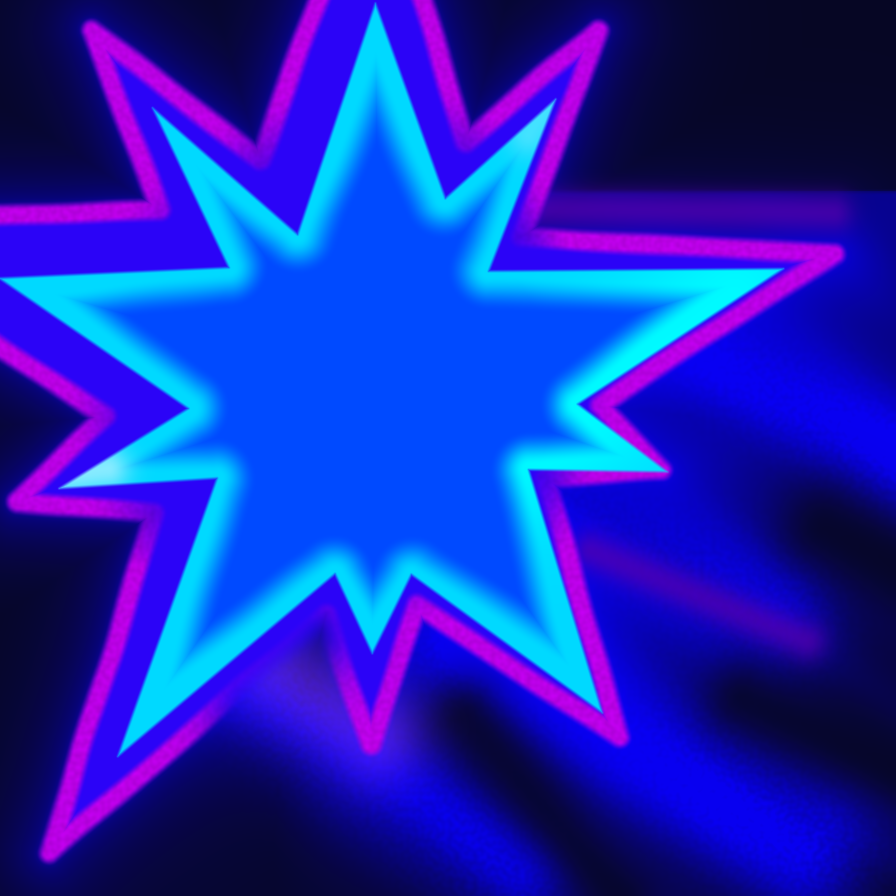
Give the GLSL for this background, as a WebGL 1 fragment shader.

```glsl
precision highp float;
// A glowing ten-spiked cyan star inside a loose magenta outline, over soft
// blue beams on navy. Both stars are polygon distance fields whose corners
// come from harmonics of the angle; beams are soft capsules with noise.
#define CENTER vec2(0.419, 0.564)
#define SPIKE_HALF_ANGLE 0.205
#define STROKE_WIDTH 0.0105
#define RIM_START 0.006
#define RIM_END 0.046
#define HALO_REACH 0.045
#define GRAIN 0.10
#define NAVY vec3(0.025, 0.025, 0.14)
#define BLUE vec3(0.03, 0.0, 0.96)
#define VIOLET vec3(0.17, 0.01, 0.97)
#define MAGENTA vec3(0.76, 0.0, 0.90)
#define CYAN vec3(0.0, 0.85, 1.0)

uniform vec2 u_resolution;

// Gradient noise, about -0.7 to 0.7
vec2 hashGradient(vec2 cell) {
  float h = fract(sin(dot(cell, vec2(127.1, 311.7))) * 43758.5);
  return vec2(cos(6.2832 * h), sin(6.2832 * h));
}

float gradientNoise(vec2 p) {
  vec2 i = floor(p), f = fract(p), e = vec2(0.0, 1.0);
  vec2 u = f * f * f * (f * (f * 6.0 - 15.0) + 10.0);
  float low = mix(dot(hashGradient(i), f), dot(hashGradient(i + e.yx), f - e.yx), u.x);
  float high = mix(dot(hashGradient(i + e), f - e), dot(hashGradient(i + 1.0), f - 1.0), u.x);
  return mix(low, high, u.y);
}

// Corners run clockwise: long tip, notch, short tip, notch; grow widens them
vec2 starCorner(float index, float grow) {
  float side = 2.0 - mod(index, 4.0);
  float a = 1.5708 - 1.25664 * floor(index / 4.0), r;
  if (side > 1.5) {
    r = 0.457 - 0.018 * sin(a) + 0.032 * cos(2.0 * a - 1.36);
    r += grow * (0.124 + 0.098 * cos(a - 2.6));
    a -= 0.025 * cos(a);
  } else {
    a -= 0.62832;
    a += 0.026 + 0.038 * sin(a) + 0.03 * cos(a) + side * SPIKE_HALF_ANGLE;
    if (abs(side) < 0.5) {
      r = 0.356 + 0.049 * sin(a) - 0.017 * cos(a) + 0.014 * cos(2.0 * a);
      r += grow * (0.068 - 0.05 * cos(2.0 * a) + 0.033 * cos(a - 2.6));
    } else {
      r = 0.207 + side * (0.009 + 0.0143 * cos(a - 0.7));
      r += grow * (0.06 + 0.04 * cos(a - 2.6));
    }
  }
  return r * vec2(cos(a), sin(a));
}

// Signed distance to the star, negative inside
float starDistance(vec2 p, float grow) {
  float nearest = 10.0, inside = 1.0;
  vec2 last = starCorner(19.0, grow);
  for (int i = 0; i < 20; i++) {
    vec2 here = starCorner(float(i), grow), edge = last - here, w = p - here;
    vec2 gap = w - edge * clamp(dot(w, edge) / dot(edge, edge), 0.0, 1.0);
    nearest = min(nearest, dot(gap, gap));
    bool above = p.y >= here.y, below = p.y < last.y, left = edge.x * w.y > edge.y * w.x;
    if ((above && below && left) || (!above && !below && !left)) inside = -inside;
    last = here;
  }
  return inside * sqrt(nearest);
}

// Soft capsule from a to b
float beam(vec2 p, vec2 a, vec2 b, float width) {
  vec2 ab = b - a;
  float t = clamp(dot(p - a, ab) / dot(ab, ab), 0.0, 1.0);
  float d = length(p - a - ab * t) / width;
  return exp(-d * d);
}

void main() {
  float size = min(u_resolution.x, u_resolution.y), aa = 1.0 / size;
  vec2 p = (gl_FragCoord.xy - 0.5 * u_resolution) / size + 0.5, q = p - CENTER;
  vec2 along = vec2(0.8 * p.x - 0.6 * p.y, 0.6 * p.x + 0.8 * p.y);
  float streak = gradientNoise(along * vec2(3.0, 14.0)), grain = gradientNoise(p * 150.0);
  float outer = starDistance(q, 1.0) + 0.004 * gradientNoise(p * 9.0);
  float inner = starDistance(q, 0.0);

  // Navy ground, a blue wash with a level top edge, and a halo trailing down right
  float wash = smoothstep(0.79, 0.782, p.y) * smoothstep(0.45, 0.65, p.x);
  vec3 color = mix(NAVY, BLUE, wash * (0.12 + 0.22 * smoothstep(0.1, 0.6, p.y) + 0.2 * streak));
  float trailing = smoothstep(0.05, 0.4, dot(q, vec2(0.75, -0.66))) * step(p.y, 0.787);
  float halo = exp(-max(outer, 0.0) / (HALO_REACH * (1.0 + 0.8 * trailing)));
  color = mix(color, BLUE, (0.6 + 0.3 * trailing) * halo);

  // Beams falling to the lower right, with dark gaps between them
  float light = beam(p, vec2(0.76, 0.62), vec2(1.02, 0.48), 0.06);
  light += beam(p, vec2(0.62, 0.43), vec2(0.86, 0.32), 0.075) * 0.8;
  light += beam(p, vec2(0.52, 0.28), vec2(0.9, 0.06), 0.075);
  light += beam(p, vec2(0.28, 0.24), vec2(0.58, 0.03), 0.065) * 0.85;
  light *= 1.0 + 0.35 * streak + GRAIN * 2.0 * grain;
  color = mix(color, BLUE, clamp(light, 0.0, 0.97));
  float gap = beam(p, vec2(0.52, 0.2), vec2(0.69, 0.0), 0.045);
  gap += beam(p, vec2(0.83, 0.22), vec2(1.02, 0.13), 0.045);
  gap += beam(p, vec2(0.92, 0.41), vec2(1.02, 0.36), 0.05);
  color = mix(color, NAVY, min(0.85 * gap, 0.9));
  color += vec3(0.24, 0.1, 0.04) * beam(p, vec2(0.31, 0.25), vec2(0.42, 0.18), 0.055);

  // Dim purple trails
  float trail = beam(p, vec2(0.56, 0.768), vec2(0.93, 0.763), 0.022);
  trail += beam(p, vec2(0.66, 0.385), vec2(0.9, 0.285), 0.022);
  color = mix(color, vec3(0.34, 0.0, 0.68), 0.7 * trail);

  // Violet body and magenta stroke of the outer star, fading in the notches
  color = mix(color, VIOLET, smoothstep(0.02, -0.015, outer));
  float stroke = smoothstep(0.004 + aa, -0.004 - aa, abs(outer) - STROKE_WIDTH);
  float bias = smoothstep(0.1, 0.25, q.x) + smoothstep(-0.18, -0.24, q.y);
  float fresh = smoothstep(0.23, 0.35, length(q) + 0.08 * min(bias, 1.0));
  stroke *= 1.0 - beam(p, vec2(0.28, 0.22), vec2(0.35, 0.29), 0.055);
  vec3 ink = mix(vec3(0.4, 0.0, 0.9), MAGENTA, fresh) * (1.0 + GRAIN * grain);
  color = mix(color, ink, stroke * mix(0.35, 0.95, fresh));

  // Inner star: cyan rim, wider toward the tips, melting into a blue core
  float depth = -inner + 0.006 * gradientNoise(p * 8.0);
  float widen = 0.07 * max(length(q) - 0.2, 0.0);
  vec3 rim = CYAN + vec3(0.0, 0.13, 0.0) * beam(p, vec2(0.6, 0.5), vec2(0.82, 0.67), 0.09);
  vec3 fill = mix(rim, vec3(0.0, 0.29, 1.0), smoothstep(RIM_START, RIM_END, depth - widen));
  float shine = beam(p, vec2(0.07, 0.47), vec2(0.12, 0.477), 0.025);
  shine += 0.5 * beam(p, vec2(0.61, 0.88), vec2(0.59, 0.85), 0.025);
  fill = mix(fill, vec3(0.75, 0.95, 1.0), 0.7 * shine);
  color = mix(color, fill, smoothstep(0.0015 + aa, -0.0015 - aa, inner));
  gl_FragColor = vec4(clamp(color, 0.0, 1.0), 1.0);
}
```
